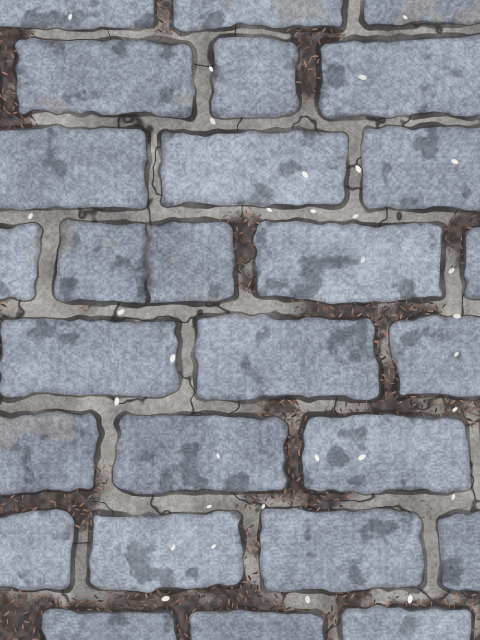
A Shadertoy shader for this texture:

```glsl
#define ROWS 8
#define STONE_HALF_HEIGHT 0.081
#define GAP 0.018
#define CORNER 0.018
#define CRACK_WIDTH 0.0045
#define PETAL_CHANCE 0.2
#define BARK_CHANCE 0.75
#define STONE_DARK vec3(0.46, 0.48, 0.53)
#define STONE_LIGHT vec3(0.72, 0.76, 0.81)
#define MORTAR vec3(0.61, 0.60, 0.59)
#define SOIL vec3(0.22, 0.20, 0.20)
#define BARK vec3(0.46, 0.35, 0.30)

float hash(vec2 p) {
    return fract(sin(dot(p, vec2(127.1, 311.7))) * 43758.5453);
}

float noise(vec2 p) {
    vec2 i = floor(p), f = fract(p);
    f = f * f * (3.0 - 2.0 * f);
    return mix(mix(hash(i), hash(i + vec2(1, 0)), f.x),
               mix(hash(i + vec2(0, 1)), hash(i + vec2(1, 1)), f.x), f.y);
}

float fbm(vec2 p) {
    float sum = 0.0, amp = 0.5;
    for (int i = 0; i < 4; i++) {
        sum += amp * noise(p);
        p = p * 2.07 + 13.7;
        amp *= 0.5;
    }
    return sum / 0.9375;
}

// Course centre, growing slightly farther apart toward the bottom
float rowCentre(float r) {
    return -0.026 + 0.186 * r + 0.0016 * r * r;
}

// Position of the k-th upright joint in a course
float jointX(float k, float r) {
    bool odd = mod(r, 2.0) > 0.5;
    float anchor = odd ? 0.434 + 0.0434 * (r - 1.0)
                       : 0.347 - 0.0347 * r + 0.0109 * r * r;
    float pitch = 0.425 - 0.0056 * (r - 2.5) * (r - 2.5);
    float shortStone = (r == 1.0 && k > 0.0) ? 0.205 : 0.0;
    return anchor + k * pitch - shortStone + 0.02 * (hash(vec2(k, r)) - 0.5);
}

// Signed distance to the nearest stone, and its id
float stones(vec2 p, out vec2 id) {
    float best = 1.0;
    id = vec2(0);
    for (int j = 0; j < ROWS; j++) {
        float r = float(j);
        for (int i = -2; i < 3; i++) {
            float k = float(i);
            vec2 cell = vec2(k, r);
            float left = jointX(k, r) + GAP + 0.012 * (hash(cell + 3.1) - 0.5);
            float right = jointX(k + 1.0, r) - GAP + 0.012 * (hash(cell + 7.3) - 0.5);
            float mid = 0.5 * (left + right);
            vec2 q = p - vec2(mid, rowCentre(r));
            q.y += q.x * 0.04 * (hash(cell + 5.7) - 0.5);
            vec2 halfSize = vec2(0.5 * (right - left),
                STONE_HALF_HEIGHT + 0.008 * (hash(cell + 9.2) - 0.5));
            vec2 e = abs(q) - halfSize + CORNER;
            float d = length(max(e, 0.0)) + min(max(e.x, e.y), 0.0) - CORNER;
            if (r == 3.0 && k == -1.0) {   // one stone split in two
                d = max(d, 0.003 - abs(q.x));
                cell.x += 0.5 * step(0.0, q.x);
            }
            if (d < best) { best = d; id = cell; }
        }
    }
    return best;
}

// Scattered ovals: x is coverage, y a random tone
vec2 flakes(vec2 p, float size, float radius, float aspect, float chance, float px) {
    vec2 c = floor(p / size);
    float a = 6.283 * hash(c + 1.3);
    vec2 q = fract(p / size) - 0.5 - 0.3 * (vec2(hash(c + 2.9), hash(c + 4.1)) - 0.5);
    q = mat2(cos(a), -sin(a), sin(a), cos(a)) * q;
    float d = (length(q * vec2(1.0, aspect)) - radius * (0.6 + 0.4 * hash(c + 6.6))) * size;
    return vec2(smoothstep(px, -px, d) * step(hash(c + 8.8), chance), hash(c + 11.5));
}

void mainImage(out vec4 fragColor, in vec2 fragCoord) {
    float px = 1.0 / iResolution.x;
    vec2 p = vec2(fragCoord.x, iResolution.y - fragCoord.y) * px;
    vec2 warp = 0.016 * vec2(noise(p * 10.0), noise(p * 10.0 + 31.0))
              + 0.009 * vec2(noise(p * 42.0), noise(p * 42.0 + 57.0)) - 0.0125;
    vec2 id;
    float d = stones(p + warp, id);
    float grain = 0.6 * noise(p * 260.0) + 0.4 * noise(p * 120.0 + 9.0) - 0.5;
    float blotch = fbm(p * 13.0 + id * 5.0);

    // Mortar with fine cracks
    vec3 ground = MORTAR * (0.72 + 0.5 * fbm(p * 16.0) + 0.28 * grain);
    float vein = abs(noise(p * 11.0 + 40.0) + 0.12 * noise(p * 60.0) - 0.56);
    ground *= 1.0 - 0.55 * smoothstep(0.03, 0.0, vein);

    // Soil and bark litter gathered in the joints
    float litter = fbm(p * 6.0 + 2.0) + 0.14 * smoothstep(0.8, 1.25, p.y)
                 + 0.14 * smoothstep(0.08, 0.0, p.x);
    float soil = smoothstep(0.58, 0.68, litter + 0.1 * grain);
    ground = mix(ground, SOIL * (0.8 + 0.9 * noise(p * 90.0)), 0.85 * soil);

    // Speckled granite with stains and mortar smears
    float tone = 0.5 + 0.35 * (hash(id + 0.7) - 0.5) + 0.9 * grain + 0.7 * (blotch - 0.5);
    vec3 stone = mix(STONE_DARK, STONE_LIGHT, clamp(tone, -0.2, 1.1));
    stone *= 1.0 - 0.24 * smoothstep(0.6, 0.72, fbm(p * 20.0 + 70.0));
    float smear = smoothstep(0.66, 0.7, fbm(p * 8.0 + 90.0)) * step(0.5, hash(id + 2.2));
    stone = mix(stone, MORTAR * (1.0 + 0.3 * grain), 0.65 * smear);
    stone *= 1.0 - 0.18 * smoothstep(-0.012, 0.0, d);

    // Stone over mortar, then the broken dark seam around it
    vec3 col = mix(stone, ground, smoothstep(-px, px, d));
    float seamWidth = CRACK_WIDTH * smoothstep(0.2, 0.75, noise(p * 17.0 + 21.0));
    float seam = 1.0 - smoothstep(seamWidth, seamWidth + 1.5 * px, abs(d - 0.002));
    col = mix(col, SOIL * 0.8, seam * (0.35 + 0.5 * noise(p * 25.0)));

    // Bark chips and pale petals
    float inJoint = smoothstep(-0.003, 0.003, d) * smoothstep(0.54, 0.6, litter);
    for (int i = 0; i < 2; i++) {
        vec2 bark = flakes(p + 0.37 * float(i), 0.018, 0.4, 3.2, BARK_CHANCE, px);
        col = mix(col, BARK * (0.6 + 0.8 * bark.y), bark.x * inJoint);
    }
    vec2 petal = flakes(p, 0.1, 0.09, 1.7, PETAL_CHANCE, px);
    col = mix(col, vec3(0.88, 0.87, 0.85) + 0.08 * petal.y, petal.x);
    fragColor = vec4(clamp(col, 0.0, 1.0), 1.0);
}
```
